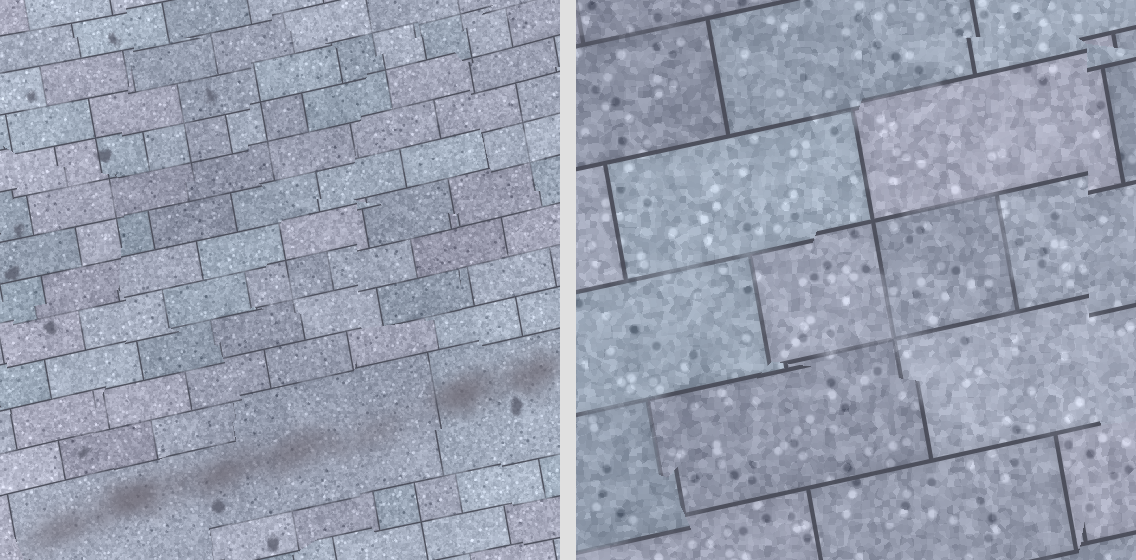
Left: the whole. Right: its middle third, enlarged.
Give the GLSL for this texture, as a Shadertoy shader.

```glsl
// Slanted running-bond stone paving with a band of large stained slabs.

const vec2 BRICK = vec2(0.153, 0.073);

vec2 hash2(vec2 p) {
    vec3 q = fract(p.xyx * vec3(0.1031, 0.1030, 0.0973));
    q += dot(q, q.yzx + 33.33);
    return fract((q.xx + q.yz) * q.zy);
}

// Cellular noise: distance to the nearest seed and that seed's random pair
vec3 cellular(vec2 p) {
    vec2 cell = floor(p);
    vec3 nearest = vec3(9.0, 0.0, 0.0);
    for (int j = -1; j <= 1; j++)
    for (int i = -1; i <= 1; i++) {
        vec2 id = cell + vec2(i, j);
        float d = length(id + 0.15 + 0.7 * hash2(id) - p);
        if (d < nearest.x) nearest = vec3(d, hash2(id + 71.0));
    }
    return nearest;
}

// Layered sines, roughly -1 to 1
float mottle(vec2 p) {
    float sum = 0.0, amp = 0.45;
    for (int i = 0; i < 5; i++) {
        p = mat2(0.8, 0.6, -0.6, 0.8) * p * 1.9 + 1.3;
        sum += amp * sin(p.x + 1.7 * sin(p.y));
        amp *= 0.62;
    }
    return sum;
}

// Position along a row in bricks; alternate rows shift by half
float along(float u, float row) {
    return u / BRICK.x + 0.5 * mod(row, 2.0);
}

// Slabs fill three rows, stepping down one row on the left
bool isSlab(float u, float row) {
    bool left = along(u, row) < 3.0;
    if (row < 0.0) return left;
    return row < 2.0 || (row == 2.0 && !left);
}

void mainImage(out vec4 fragColor, in vec2 fragCoord) {
    vec2 p = fragCoord / iResolution.y;
    float px = 1.0 / iResolution.y;
    vec2 q = p - 0.5;

    // Tilted, gently bowed paving with small slips between patches
    vec2 slip = (cellular(p * 4.5 + 3.0).yz - 0.5) * vec2(0.026, 0.024);
    float u = p.x + 0.18 * p.y + slip.x;
    float v = p.y - 0.22 * p.x + 0.018 + slip.y
            - 0.085 * q.x * q.x * (p.y - 0.35);

    float row = floor(v / BRICK.y);
    float rise = fract(v / BRICK.y);
    float a = along(u, row);
    vec2 id = vec2(floor(a), row);

    // Distances to the joints above, below and at the sides
    float above = (1.0 - rise) * BRICK.y;
    float below = rise * BRICK.y;
    float side = (0.5 - abs(fract(a) - 0.5)) * BRICK.x;
    bool slab = isSlab(u, row);
    if (slab) {
        float s = (u - 0.045) / 0.775;
        id = vec2(floor(s), -40.0);
        side = (0.5 - abs(fract(s) - 0.5)) * 0.775;
        if (isSlab(u, row + 1.0)) above = 1.0;
        if (isSlab(u, row - 1.0)) below = 1.0;
    } else if (hash2(id + 19.0).x > 0.88) {
        // A few bricks are cut in two
        side = min(side, abs(fract(a) - 0.5) * BRICK.x);
        id.x += 0.5 * step(0.5, fract(a));
    }
    float joint = min(side, min(above, below));

    // Stone tone: per-brick shade and tint, lighter towards the corners
    vec2 tone = hash2(id + 57.0) - 0.5;
    float cloud = mottle(p * 7.0);
    vec3 color = vec3(0.615, 0.645, 0.715);
    color += tone.x * (slab ? 0.03 : 0.10) + 0.025 * cloud;
    color += tone.y * vec3(0.035, -0.015, -0.005);
    color += 0.20 * (dot(q, q) - 0.15);

    // Granite grain: coarse flecks, fine grit, pale flakes and dark pits
    vec3 fleck = cellular(p * 135.0);
    vec3 grit = cellular(p * 260.0 + 9.0);
    color += (fleck.y - 0.5) * 0.09 + (grit.y - 0.5) * 0.11;
    float dotMask = 1.0 - smoothstep(0.2, 0.5, fleck.x);
    color += dotMask * (0.14 * step(0.9, fleck.z) - 0.16 * step(fleck.z, 0.035));

    // Brown stains strung along the slab band
    for (int i = 0; i < 7; i++) {
        float n = float(i);
        vec2 jitter = hash2(vec2(n, 4.0)) - 0.5;
        vec2 d = p - vec2(0.10 + 0.145 * n, 0.055 + 0.046 * n) - 0.03 * jitter;
        d.y -= 0.3 * d.x;
        d /= vec2(0.065 + 0.03 * jitter.x, 0.034);
        float stain = exp(-dot(d, d) * (1.0 + 0.5 * mottle(p * 13.0 + n)));
        color = mix(color, vec3(0.41, 0.39, 0.43), stain * (0.55 + 0.4 * jitter.y));
    }

    // Rare small dark spots with ragged edges
    vec3 spot = cellular(p * 9.0 + 2.0);
    float ragged = spot.x + 0.07 * mottle(p * 50.0);
    float soot = step(0.86, spot.y) * (1.0 - smoothstep(0.04, 0.15, ragged));
    color = mix(color, vec3(0.32, 0.33, 0.39), 0.7 * soot);

    // Thin joints that fade in places, with a faint soiled margin
    float wear = mix(0.35, 0.95, smoothstep(-0.7, 0.1, mottle(p * 11.0 + 5.0)));
    color *= 1.0 - 0.09 * wear * exp(-joint / 0.004);
    float line = clamp((0.0013 - joint) / px + 0.5, 0.0, 1.0);
    color = mix(color, vec3(0.29, 0.30, 0.35), line * wear);

    fragColor = vec4(clamp(color, 0.0, 1.0), 1.0);
}
```
